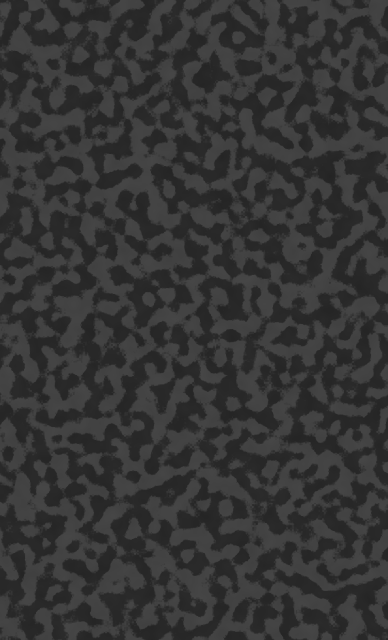
This pattern is drawn by a WebGL 2 fragment shader. Its source:

```glsl
#version 300 es
precision highp float;

uniform vec2 u_resolution;
out vec4 outColor;

float hash(vec2 cell) {
    vec3 q = fract(cell.xyx * vec3(0.1031, 0.1030, 0.0973));
    q += dot(q, q.yzx + 33.33);
    return fract((q.x + q.y) * q.z);
}

// Dot product of a random unit gradient with the offset from its corner
float cornerSlope(vec2 cell, vec2 offset) {
    float angle = 6.2832 * hash(cell);
    return dot(vec2(cos(angle), sin(angle)), offset);
}

float gradientNoise(vec2 p) {
    vec2 i = floor(p);
    vec2 f = p - i;
    vec2 u = f * f * f * (f * (f * 6.0 - 15.0) + 10.0);
    vec2 e = vec2(1.0, 0.0);
    float low = mix(cornerSlope(i, f), cornerSlope(i + e.xy, f - e.xy), u.x);
    float high = mix(cornerSlope(i + e.yx, f - e.yx), cornerSlope(i + e.xx, f - e.xx), u.x);
    return mix(low, high, u.y);
}

mat2 rotation(float angle) {
    float c = cos(angle), s = sin(angle);
    return mat2(c, s, -s, c);
}

// Two turned layers hide the lattice; finer ones roughen the outline
float blotchField(vec2 p) {
    vec2 warp = vec2(gradientNoise(p * 60.0 + 17.0), gradientNoise(p * 60.0 + 91.0));
    vec2 q = p + 0.004 * warp;
    float field = gradientNoise(rotation(0.4) * q * 43.0 + 50.0);
    field += gradientNoise(rotation(1.3) * q * 47.0 + 130.0);
    field += 0.12 * gradientNoise(p * 150.0 + 210.0);
    float grain = hash(floor(p * 340.0) + 300.0) - 0.5;
    return field + 0.14 * grain;
}

void main() {
    vec2 p = gl_FragCoord.xy / u_resolution.y;

    // Dark and light patches with narrow soft borders
    float patchMask = smoothstep(-0.16, 0.16, blotchField(p));
    float gray = mix(0.157, 0.262, patchMask);

    // Faint cloudy shading inside the patches
    gray += 0.016 * gradientNoise(p * 24.0 + 400.0);
    gray += 0.012 * gradientNoise(p * 65.0 + 500.0);

    outColor = vec4(vec3(gray), 1.0);
}
```
